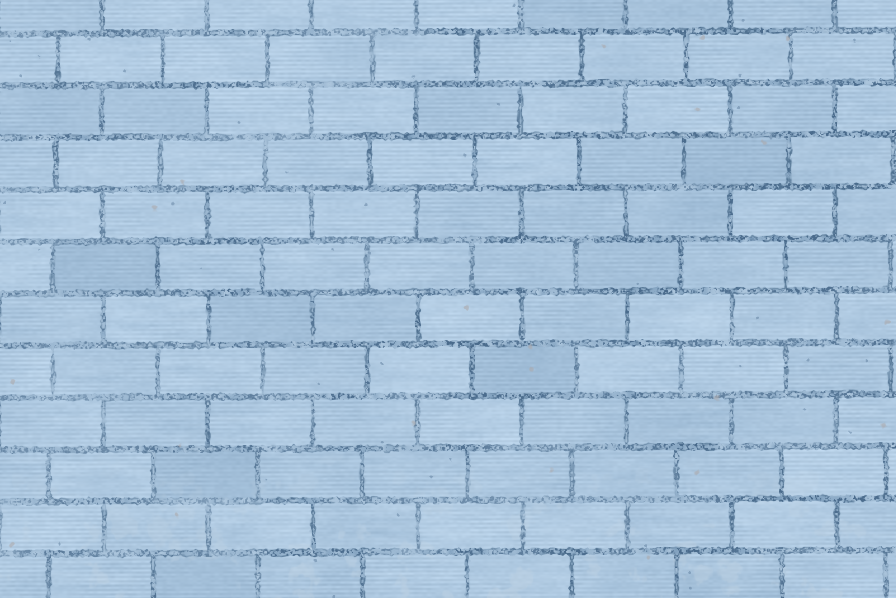
A Shadertoy shader for this texture:

```glsl
// Pale blue painted wall of grooved bricks in running bond with crumbly mortar.
// Each brick is a box distance in row-height units, roughened by value noise;
// an integer hash varies tone, size, groove wear, mortar grit and small blemishes.

float hash(vec2 cell) {
    uvec2 q = uvec2(ivec2(floor(cell))) * uvec2(1597334673u, 3812015801u);
    uint h = (q.x ^ q.y) * 1597334673u;
    h = (h ^ (h >> 15)) * 2246822519u;
    h ^= h >> 13;
    return float(h >> 8) / 16777216.0;
}

float noise(vec2 p) {
    vec2 i = floor(p), f = fract(p);
    f *= f * (3.0 - 2.0 * f);
    return mix(mix(hash(i), hash(i + vec2(1, 0)), f.x),
               mix(hash(i + vec2(0, 1)), hash(i + vec2(1, 1)), f.x), f.y);
}

float fbm(vec2 p) {
    float sum = 0.0, amp = 0.53;
    for (int i = 0; i < 4; i++) {
        sum += amp * noise(p);
        p = p * 2.03 + 17.3;
        amp *= 0.5;
    }
    return sum;
}

float boxDistance(vec2 p, vec2 halfSize) {
    vec2 d = abs(p) - halfSize;
    return length(max(d, 0.0)) + min(max(d.x, d.y), 0.0);
}

// Sparse small marks, at most one per grid cell
float specks(vec2 p, float density, float radius) {
    vec2 id = floor(p);
    vec2 centre = 0.25 + 0.5 * vec2(hash(id + 31.0), hash(id + 67.0));
    float d = length(fract(p) - centre) + 0.12 * (noise(p * 9.0) - 0.5);
    return step(1.0 - density, hash(id + 11.0)) * (1.0 - smoothstep(radius * 0.3, radius, d));
}

void mainImage(out vec4 fragColor, in vec2 fragCoord) {
    // One unit is one brick row; y runs down from the top
    vec2 p = vec2(fragCoord.x, iResolution.y - fragCoord.y) / iResolution.y * 11.5;
    float px = 11.5 / iResolution.y;
    float across = fragCoord.x / iResolution.x;
    p.y += 0.07 * across - 0.65;

    // Running bond with a slight drift and wander from row to row
    float row = floor(p.y);
    float odd = mod(row, 2.0);
    float shift = mix(0.55 - 0.009 * row, 0.98, odd) + 0.03 * (hash(vec2(row, 91)) - 0.5);
    vec2 grid = vec2(p.x / 2.013 - shift, p.y);
    vec2 id = floor(grid);
    vec2 local = (fract(grid) - 0.5) * vec2(2.013, 1.0);
    float tone = hash(id + 5.0);

    // Brick outline: uneven size and ragged edges
    vec2 halfSize = vec2(0.974, 0.449) - 0.014 * vec2(hash(id + 23.0), hash(id + 41.0));
    float ragged = 0.05 * (noise(p * 17.0) - 0.5) + 0.02 * (noise(p * 4.0) - 0.5);
    float d = boxDistance(local, halfSize) + ragged;
    float mortar = smoothstep(-px * 0.7, px * 0.7, d);

    // Paint: a tone for each brick, a few darker, with cloudy and streaky wear
    float cloud = fbm(p * 0.9 + 3.0);
    float streak = fbm(p * vec2(1.1, 8.0) + tone * 40.0);
    float shade = 0.62 + 0.24 * (tone - 0.5) + 0.35 * (cloud - 0.5) + 0.42 * (streak - 0.5);
    shade -= 0.28 * smoothstep(0.8, 0.95, hash(id + 77.0)) * (0.4 + streak);
    vec3 brick = mix(vec3(0.575, 0.695, 0.805), vec3(0.74, 0.835, 0.92), clamp(shade, 0.0, 1.0));

    // Fine horizontal grooves, worn away in places
    float worn = smoothstep(0.3, 0.65, fbm(p * vec2(0.8, 2.2) + tone * 25.0));
    float fade = 1.0 - smoothstep(0.4, 0.8, 12.0 * px);
    float groove = cos(75.4 * (local.y + 0.006 * noise(p * 3.0)));
    brick += groove * mix(0.006, 0.026, worn) * fade;
    brick += 0.03 * (noise(p * vec2(12.0, 24.0)) - 0.5);

    // Chalky flaking, more frequent toward the bottom
    float flake = smoothstep(0.6, 0.7, fbm(p * 2.2 + 50.0)) * smoothstep(7.0, 11.0, p.y);
    brick = mix(brick, vec3(0.76, 0.83, 0.89), 0.4 * flake);

    // Mortar: paste close to the paint, with fine dark grit, stronger to the right
    float strength = mix(0.65, 1.0, across) * (0.55 + 0.8 * noise(p * 0.9 + 9.0));
    float grit = smoothstep(0.42, 0.75, noise(p * 23.0 + 7.0) * 0.6 + noise(p * 41.0) * 0.4);
    vec3 paste = mix(vec3(0.68, 0.78, 0.87), vec3(0.55, 0.67, 0.78), noise(p * 9.0) * strength * 1.3);
    vec3 joint = mix(paste, vec3(0.29, 0.42, 0.55), clamp(grit * strength, 0.0, 1.0));
    vec3 col = mix(brick, joint, mortar);

    // Broken hairline shadows along brick edges, more continuous in the upright joints
    float upright = step(halfSize.x - 0.04, abs(local.x));
    float seam = exp(-pow(abs(d - 0.012) / 0.02, 2.0));
    seam *= smoothstep(0.35, 0.8, noise(p * vec2(8.0, 9.0) + 13.0)) + 0.25 * upright;
    col = mix(col, vec3(0.33, 0.46, 0.58), clamp(seam * strength * 0.7, 0.0, 0.8));

    // Rare pinholes and faint rusty spots
    col = mix(col, vec3(0.42, 0.54, 0.66), 0.6 * specks(p * 3.2, 0.03, 0.12));
    col = mix(col, vec3(0.67, 0.66, 0.67), 0.6 * specks(p * 2.2 + 20.0, 0.02, 0.14));

    fragColor = vec4(clamp(col, 0.0, 1.0), 1.0);
}
```
